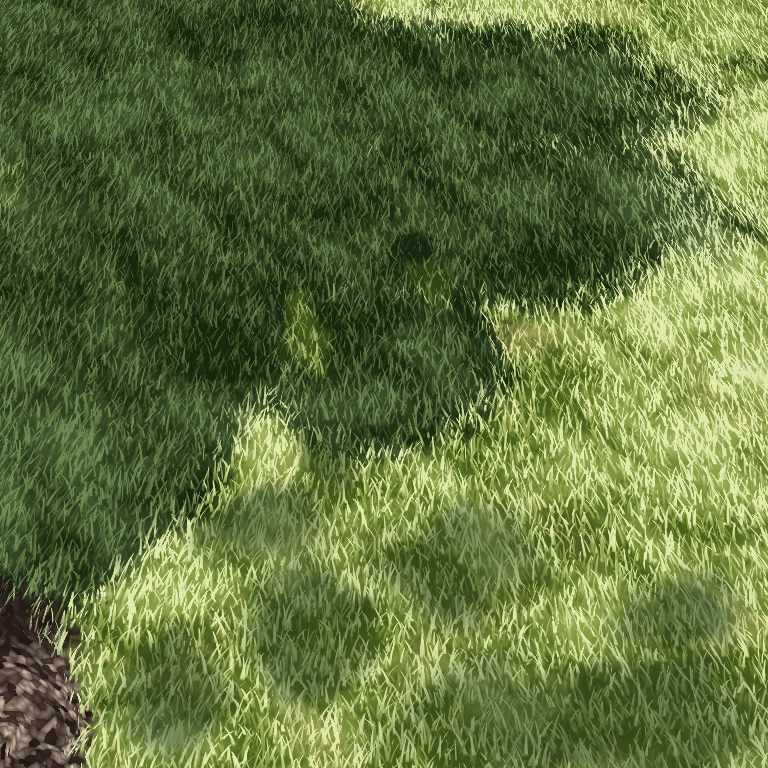
Reproduce this texture procedurally as a WebGL 1 fragment shader.

```glsl
precision highp float;
// A mown lawn crossed by soft tree shade, with bark mulch in the lower left.
// Layers of curved blades on a receding grid give the tone; ellipses joined
// by max() lay out the shade, and layered sines vary clumps and edges.

uniform vec2 u_resolution;

const vec3 SHADE_DARK = vec3(0.08, 0.15, 0.05);
const vec3 SHADE_PALE = vec3(0.43, 0.54, 0.32);
const vec3 LIT_DARK = vec3(0.27, 0.37, 0.11);
const vec3 LIT_MID = vec3(0.55, 0.63, 0.28);
const vec3 LIT_PALE = vec3(0.88, 0.92, 0.68);
const vec3 STRAW = vec3(0.82, 0.74, 0.46);
const vec3 BARK_DARK = vec3(0.13, 0.085, 0.07);
const vec3 BARK_PALE = vec3(0.80, 0.70, 0.62);
const vec2 BLADE_GRID = vec2(88.0, 42.0);
const float BLADE_WIDTH = 0.15;     // half width at the root, in cells
const float NEAR_SIZE = 1.4;        // blade scale at the bottom edge
const float SIZE_FALL = 0.72;       // loss of scale towards the top
const float EDGE_SOFT = 0.022;
const float CLUMP_GAIN = 0.24;
const float CONTRAST = 1.3;
const int LAYERS = 7;

vec4 hash4(vec2 p) {
  vec4 n = vec4(dot(p, vec2(127.1, 311.7)), dot(p, vec2(269.5, 183.3)),
                dot(p, vec2(419.2, 371.9)), dot(p, vec2(97.3, 157.1)));
  return fract(sin(n) * 43758.55);
}

// Warped sines, about -1 to 1
float waves(vec2 p) {
  float sum = 0.0, amp = 0.5;
  for (int i = 0; i < 4; i++) {
    p += 0.6 * sin(p.yx * 1.3 + vec2(1.7, 4.1));
    sum += amp * sin(p.x) * cos(p.y);
    p = mat2(1.4, 1.1, -1.1, 1.4) * p + 2.3;
    amp *= 0.62;
  }
  return sum;
}

// Rough signed distance, positive inside
float ellipse(vec2 p, vec2 centre, vec2 radii) {
  return (1.0 - length((p - centre) / radii)) * min(radii.x, radii.y);
}

float patchMask(vec2 p, vec2 centre, vec2 radii) {
  return 1.0 - smoothstep(0.45, 1.25, length((p - centre) / radii));
}

// Tone of overlapping blades; rows are drawn from far to near
float grassTone(vec2 ground, float pixel) {
  float tone = 0.22;
  for (int layer = 0; layer < LAYERS; layer++) {
    float id = float(layer);
    vec2 g = ground * BLADE_GRID + id * vec2(7.37, 3.61);
    vec2 cell = floor(g);
    for (int row = 0; row < 3; row++) {
      for (int col = -1; col <= 1; col++) {
        vec2 c = cell + vec2(float(col), -float(row));
        vec4 r = hash4(c + id * 19.0);
        vec4 s = hash4(c + id * 31.0 + 5.7);
        vec2 q = g - c - vec2(0.2 + 0.6 * r.x, r.y);
        float h = q.y / (0.4 + 0.9 * r.z);
        float lean = (r.w - 0.5) * 2.3;
        float across = abs(q.x - lean * h * (0.4 + 0.6 * h));
        float width = BLADE_WIDTH * (0.5 + 0.8 * s.x) * (1.0 - 0.7 * h);
        float mask = 1.0 - smoothstep(width - pixel, width + pixel, across);
        mask *= smoothstep(0.0, 0.15, h) * (1.0 - smoothstep(0.85, 1.0, h));
        float bladeTone = 0.04 + 0.74 * s.y + 0.32 * clamp(h, 0.0, 1.0);
        tone = mix(tone, bladeTone, mask * 0.9);
      }
    }
  }
  return tone;
}

// 0 in sun, 1 in full shade
float shadeAmount(vec2 p, float ragged, vec2 drift) {
  float d = ellipse(p, vec2(0.00, 0.80), vec2(0.52, 0.42));
  d = max(d, ellipse(p, vec2(0.00, 0.62), vec2(0.35, 0.42)));
  d = max(d, ellipse(p, vec2(0.50, 0.875), vec2(0.41, 0.10)));
  d = max(d, ellipse(p, vec2(0.55, 0.72), vec2(0.40, 0.12)));
  d = max(d, ellipse(p, vec2(0.49, 0.53), vec2(0.16, 0.12)));
  float shade = smoothstep(-EDGE_SOFT, EDGE_SOFT, d + ragged);
  vec2 w = p + drift;
  shade *= 1.0 - 0.85 * patchMask(w, vec2(0.385, 0.555), vec2(0.035, 0.04));
  shade *= 1.0 - 0.50 * patchMask(w, vec2(0.57, 0.64), vec2(0.045, 0.03));
  shade *= 1.0 - 0.40 * patchMask(p, vec2(0.01, 0.76), vec2(0.03, 0.035));
  // Thin dappled shade in the foreground
  float dapple = patchMask(w, vec2(0.35, 0.31), vec2(0.10, 0.06));
  dapple = max(dapple, patchMask(w, vec2(0.59, 0.26), vec2(0.11, 0.09)));
  dapple = max(dapple, patchMask(w, vec2(0.40, 0.18), vec2(0.08, 0.10)));
  dapple = max(dapple, patchMask(w, vec2(0.21, 0.10), vec2(0.08, 0.08)));
  dapple = max(dapple, patchMask(w, vec2(0.89, 0.20), vec2(0.10, 0.07)));
  dapple = max(dapple, patchMask(w, vec2(0.77, 0.06), vec2(0.27, 0.10)));
  dapple = max(dapple, patchMask(w, vec2(0.43, 0.41), vec2(0.05, 0.06)));
  return max(shade, dapple * clamp(0.70 - 12.0 * ragged, 0.35, 0.9));
}

vec3 barkColour(vec2 p) {
  vec2 q = p + 0.012 * waves(p * 35.0);
  q = mat2(0.8, 0.6, -0.6, 0.8) * q * vec2(75.0, 130.0);
  float nearest = 9.0, chip = 0.0;
  for (int j = -1; j <= 1; j++) {
    for (int i = -1; i <= 1; i++) {
      vec2 c = floor(q) + vec2(float(i), float(j));
      vec4 r = hash4(c);
      float d = length(q - c - r.xy);
      if (d < nearest) { nearest = d; chip = r.z; }
    }
  }
  float light = chip * (1.2 - nearest);
  return mix(BARK_DARK, BARK_PALE, light * (1.0 - 0.85 * smoothstep(0.12, 0.19, p.y)));
}

void main() {
  vec2 p = gl_FragCoord.xy / u_resolution;
  float size = NEAR_SIZE - SIZE_FALL * p.y;
  vec2 ground = vec2((p.x - 0.5) / size, -log(size) / SIZE_FALL);
  float pixel = 0.6 * BLADE_GRID.x / (size * u_resolution.x);

  // Blades, uneven clumps and the brighter or darker parts of the lawn
  float clump = waves(ground * vec2(22.0, 36.0) + vec2(0.0, ground.x * 12.0));
  float tone = grassTone(ground, pixel) + CLUMP_GAIN * clump;
  tone -= 0.30 * patchMask(p, vec2(0.54, 0.68), vec2(0.03, 0.02));
  tone -= 0.14 * patchMask(p, vec2(0.35, 0.58), vec2(0.22, 0.10));
  tone -= 0.12 * patchMask(p, vec2(0.72, 0.65), vec2(0.16, 0.06));
  tone -= 0.12 * patchMask(p, vec2(0.40, 0.95), vec2(0.20, 0.04));
  tone += 0.12 * patchMask(p, vec2(0.08, 0.40), vec2(0.16, 0.16));
  tone += 0.08 * patchMask(p, vec2(0.25, 0.87), vec2(0.28, 0.08));
  tone += 0.18 * patchMask(p, vec2(0.97, 0.60), vec2(0.20, 0.36));
  tone += 0.18 * patchMask(p, vec2(0.35, 0.42), vec2(0.06, 0.07));
  tone += 0.16 * patchMask(p, vec2(0.19, 0.23), vec2(0.07, 0.06));
  tone += 0.16 * patchMask(p, vec2(0.62, 0.99), vec2(0.25, 0.03));
  tone = clamp(0.5 + (tone - 0.47) * CONTRAST, 0.0, 1.0);

  // Sun, shade and dry grass
  float ragged = 0.020 * waves(p * 24.0) - 0.045 * (tone - 0.5);
  vec2 drift = 0.035 * vec2(waves(p * 17.0), waves(p.yx * 19.0 + 2.0));
  float shade = shadeAmount(p, ragged, drift);
  vec3 lit = mix(LIT_DARK, LIT_MID, smoothstep(0.0, 0.45, tone));
  lit = mix(lit, LIT_PALE, smoothstep(0.38, 0.90, tone));
  float dry = 0.22 * smoothstep(0.15, 0.7, waves(p * 19.0 + 3.0));
  dry = max(dry, 0.4 * patchMask(p, vec2(0.68, 0.56), vec2(0.06, 0.03)));
  lit = mix(lit, STRAW * (0.45 + 0.75 * tone), dry);
  vec3 colour = mix(lit, mix(SHADE_DARK, SHADE_PALE, tone), shade);

  // Mulch with a ragged grass border
  float bed = ellipse(p, vec2(0.0, 0.06), vec2(0.115, 0.17)) + ragged * 0.9;
  colour *= 1.0 - 0.4 * smoothstep(-0.03, 0.0, bed) * smoothstep(0.1, 0.16, p.y);
  colour = mix(colour, barkColour(p), smoothstep(-0.01, 0.01, bed));
  gl_FragColor = vec4(colour, 1.0);
}
```
